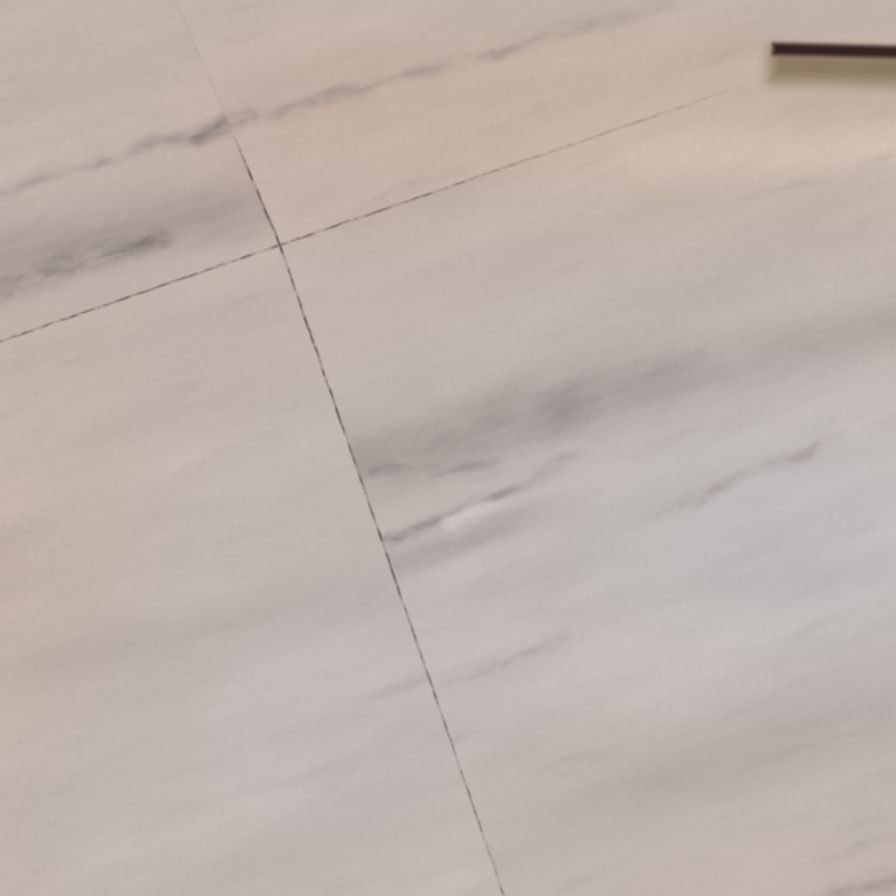
A three.js fragment shader for this texture:

```glsl
// Pale stone floor tiles seen at an angle: four tiles meet at one thin, worn joint.
// A rotated grid gives tiles and joints; stretched gradient noise and feathered
// segments give the grey veins; a dark rod with a shadow lies near the upper right edge.
varying vec2 vUv;

const vec2 CORNER = vec2(0.3125, 0.7266);   // where the four tiles meet
const float TILE_ANGLE = 0.3316;            // radians
const float TILE_SIZE = 1.0;
const float UPPER_BEND = 0.07;              // lean of the joint above the corner
const float JOINT_HALF_WIDTH = 0.0015;
const float GRAIN = 0.011;
const vec3 STONE = vec3(0.755, 0.704, 0.670);
const vec3 STONE_WARM = vec3(0.780, 0.695, 0.630);
const vec3 STONE_COOL = vec3(0.755, 0.742, 0.742);
const vec3 STONE_PINK = vec3(0.780, 0.675, 0.640);
const vec3 VEIN = vec3(0.430, 0.385, 0.385);
const vec3 JOINT = vec3(0.450, 0.395, 0.375);
const vec3 ROD = vec3(0.180, 0.115, 0.105);
const vec3 ROD_SHADOW = vec3(0.500, 0.420, 0.310);

vec2 hash2(vec2 p) {
  vec3 q = fract(vec3(p.xyx) * vec3(0.1031, 0.1030, 0.0973));
  q += dot(q, q.yzx + 33.33);
  return fract((q.xx + q.yz) * q.zy);
}

float gradDot(vec2 cell, vec2 f, vec2 o) {
  return dot(hash2(cell + o) * 2.0 - 1.0, f - o);
}

// Gradient noise, roughly -0.7 to 0.7
float noise(vec2 p) {
  vec2 i = floor(p), f = fract(p);
  vec2 s = f * f * f * (f * (f * 6.0 - 15.0) + 10.0);
  float low = mix(gradDot(i, f, vec2(0.0)), gradDot(i, f, vec2(1.0, 0.0)), s.x);
  float high = mix(gradDot(i, f, vec2(0.0, 1.0)), gradDot(i, f, vec2(1.0)), s.x);
  return mix(low, high, s.y);
}

float fbm(vec2 p) {
  float sum = 0.0, amp = 0.6;
  for (int k = 0; k < 4; k++) {
    sum += amp * noise(p);
    p = p * 2.03 + 17.3;
    amp *= 0.55;
  }
  return sum;
}

// Soft segment that feathers out over its end b
float streak(vec2 p, vec2 a, vec2 b, float w) {
  vec2 pa = p - a, ba = b - a;
  float h = dot(pa, ba) / dot(ba, ba);
  float d = length(pa - ba * clamp(h, 0.0, 1.0)) / w;
  return exp(-d * d) * (1.0 - smoothstep(0.55, 1.1, h));
}

float glow(vec2 p, vec2 center, vec2 radius) {
  vec2 q = (p - center) / radius;
  return exp(-dot(q, q));
}

float boxDist(vec2 p, vec2 halfSize) {
  vec2 q = abs(p) - halfSize;
  return length(max(q, 0.0)) + min(max(q.x, q.y), 0.0);
}

void main() {
  // Tile frame
  float c = cos(TILE_ANGLE), s = sin(TILE_ANGLE);
  vec2 t = mat2(c, -s, s, c) * (vUv - CORNER) / TILE_SIZE;
  t.x += UPPER_BEND * max(t.y, 0.0);
  vec2 g = t + hash2(floor(t) + 20.0) * 9.0 + 40.0;

  // Broad light and colour
  vec3 col = mix(STONE, STONE_COOL, 0.95 * glow(vUv, vec2(0.90, 0.40), vec2(0.42, 0.24)));
  col = mix(col, STONE_COOL, 0.55 * glow(vUv, vec2(0.34, 0.18), vec2(0.32, 0.26)));
  col = mix(col, STONE_WARM, 0.75 * glow(vUv, vec2(0.72, 0.88), vec2(0.45, 0.10)));
  col = mix(col, STONE_WARM, 0.4 * glow(vUv, vec2(0.0, 0.36), vec2(0.16, 0.20)));
  col = mix(col, STONE_PINK, 0.5 * glow(vUv, vec2(0.36, 0.85), vec2(0.12, 0.10)));
  col += 0.045 * glow(vUv, vec2(0.95, 0.83), vec2(0.28, 0.04));

  // Clouded bands, broken fibres and faint grain
  float bands = fbm(g * vec2(3.0, 13.0));
  float fibres = fbm(g * vec2(14.0, 50.0));
  float flecks = smoothstep(0.12, 0.55, fbm(g * vec2(7.0, 32.0) + 5.0));
  col *= 1.0 + 0.085 * bands + 0.024 * fibres - 0.05 * flecks;
  col += GRAIN * (noise(vUv * 130.0) + 0.4 * noise(vUv * 260.0));

  // Main veins, wavering, patchy and confined to their tiles
  vec2 p = vUv + 0.022 * vec2(noise(g * 9.0), fbm(g * vec2(12.0, 24.0)));
  float leftTile = 1.0 - smoothstep(-0.002, 0.002, t.x);
  float upper = smoothstep(-0.002, 0.002, t.y);
  float broad = upper * leftTile * 0.26 * streak(p, vec2(0.0, 0.71), vec2(0.40, 0.80), 0.038)
    + (1.0 - upper) * (1.0 - leftTile) * (0.30 * streak(p, vec2(0.39, 0.475), vec2(0.80, 0.60), 0.038)
    + 0.18 * streak(p, vec2(1.25, 0.70), vec2(0.55, 0.53), 0.032)
    + 0.20 * streak(p, vec2(0.42, 0.365), vec2(0.64, 0.44), 0.016)
    - 0.16 * streak(p, vec2(0.50, 0.415), vec2(0.58, 0.455), 0.010)
    + 0.13 * streak(p, vec2(1.05, 0.23), vec2(0.48, 0.06), 0.045))
    + (1.0 - upper) * leftTile * 0.10 * streak(p, vec2(0.42, 0.34), vec2(-0.1, 0.23), 0.035);
  float thin = upper * (leftTile * 0.42 * streak(p, vec2(0.18, 0.734), vec2(-0.08, 0.655), 0.011)
    + 0.30 * streak(p, vec2(0.28, 0.87), vec2(-0.08, 0.765), 0.008)
    + 0.28 * streak(p, vec2(0.22, 0.848), vec2(0.80, 1.015), 0.009))
    + (1.0 - upper) * (1.0 - leftTile) * (0.50 * streak(p, vec2(0.42, 0.390), vec2(0.66, 0.493), 0.007)
    + 0.22 * streak(p, vec2(0.42, 0.470), vec2(0.60, 0.490), 0.006)
    + 0.26 * streak(p, vec2(0.94, 0.506), vec2(0.70, 0.415), 0.008)
    + 0.18 * streak(p, vec2(0.63, 0.285), vec2(0.48, 0.23), 0.007)
    + 0.30 * streak(p, vec2(1.02, 0.025), vec2(0.88, -0.02), 0.011));
  float patches = smoothstep(-0.28, 0.32, fbm(g * vec2(20.0, 45.0) + 3.0));
  float veins = broad * (1.0 + 1.0 * fibres + 0.6 * bands) + thin * mix(0.2, 1.1, patches);
  col = mix(col, VEIN, clamp(veins, -0.1, 0.75));

  // Worn joints, broken along their length and fading away from the corner
  vec2 wobble = 0.0012 * vec2(noise(vUv * 40.0), noise(vUv * 40.0 + 7.0));
  vec2 edge = abs(t - floor(t + 0.5) + wobble) * TILE_SIZE;
  vec2 line = 1.0 - smoothstep(vec2(0.0), vec2(JOINT_HALF_WIDTH * 2.0), edge);
  float wear = mix(0.22, 1.0, smoothstep(-0.25, 0.25, fbm(vUv * 60.0)));
  line.x *= mix(0.95, 0.08, smoothstep(0.09, 0.14, t.y)) * mix(1.0, 0.6, smoothstep(0.3, 0.7, -t.y));
  line.y *= mix(0.75, 0.32, smoothstep(0.12, 0.32, t.x)) * (1.0 - smoothstep(0.42, 0.58, t.x));
  col = mix(col, JOINT, wear * max(line.x, line.y));

  // Rod and its shadow
  vec2 r = vUv - vec2(0.96, 0.943);
  r.y += 0.025 * r.x;
  float shadow = 1.0 - smoothstep(-0.012, 0.020, boxDist(r + vec2(0.0, 0.018), vec2(0.097, 0.014)));
  float rod = 1.0 - smoothstep(-0.004, 0.005, boxDist(r, vec2(0.097, 0.006)));
  col = mix(col, ROD_SHADOW, 0.8 * shadow);
  col = mix(col, ROD, 0.95 * rod);

  gl_FragColor = vec4(clamp(col, 0.0, 1.0), 1.0);
}
```
